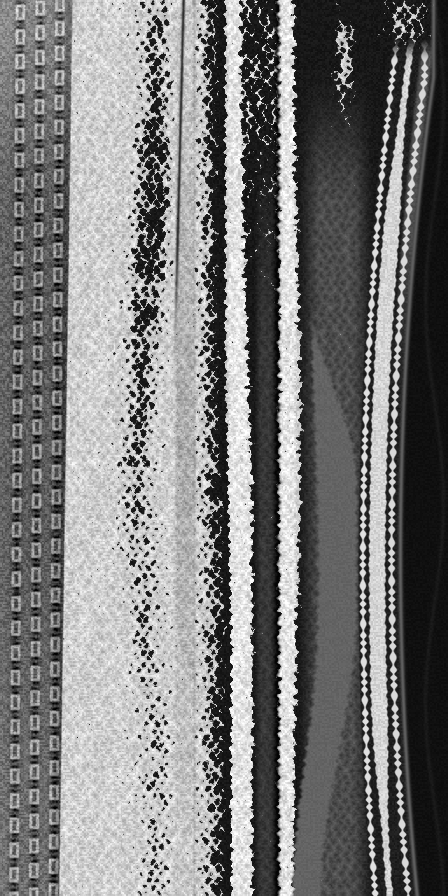
A Shadertoy shader for this texture:

```glsl
// Grey close-up of folded woven cloth: a stitched hem, vertical folds and a beaded ridge.
// Each fold sets an ink coverage; a staggered cellular lattice turns it into weave dots.
// Space is 100 units wide and 200 tall, with y running downward.

float hash(vec2 p) { return fract(sin(dot(p, vec2(127.1, 311.7))) * 43758.5); }

float bell(float x, float center, float width) {
    x = (x - center) / width;
    return exp(-x * x);
}

float band(float x, float l, float r, float soft) {
    return max(0.0, smoothstep(l - soft, l + soft, x) - smoothstep(r - soft, r + soft, x));
}

// Staggered cellular noise: x = distance to nearest thread hole, y = its random value
vec2 weave(vec2 u) {
    vec2 nearest = vec2(9.0, 0.0);
    float row = floor(u.y / 1.45);
    for (int j = -1; j <= 1; j++) {
        float r = row + float(j);
        float shift = 0.5 * mod(r, 2.0);
        float column = floor(u.x / 2.2 - shift);
        for (int i = -1; i <= 1; i++) {
            vec2 id = vec2(column + float(i), r);
            vec2 jitter = 0.4 * (vec2(hash(id), hash(id + 37.0)) - 0.5);
            vec2 hole = (id + vec2(shift + 0.5, 0.5) + jitter) * vec2(2.2, 1.45);
            float dist = length((u - hole) * vec2(1.0, 0.85));
            if (dist < nearest.x) nearest = vec2(dist, hash(id + 11.0));
        }
    }
    return nearest;
}

// Chain of rounded beads along y
float beads(float s, float y, float center, float radius, float soft) {
    float wide = radius * (0.75 + 0.45 * sin(y * 2.9 + 1.5 * sin(y * 0.7)));
    return smoothstep(-soft, soft, wide - abs(s - center));
}

// Hem with three columns of boxed stitches
float hem(vec2 u, float d, float edge, float grain, float px) {
    float tone = 0.39 + 0.16 * smoothstep(0.25, 0.0, d) + 0.07 * smoothstep(0.55, 1.0, d);
    tone += 0.04 * sin(u.x * 2.9) * sin(u.y * 2.2) + 0.18 * grain;
    tone -= 0.12 * bell(u.x, edge - 0.6, 0.9);
    for (int i = 0; i < 3; i++) {
        float k = float(i);
        float center = 4.6 + 4.4 * k - 1.5 * d;
        vec2 q = vec2(u.x - center, (fract(u.y / 5.5 + 0.17 * k) - 0.5) * 5.5);
        vec2 b = abs(q) - vec2(0.75, 1.4);
        float box = length(max(b, 0.0)) + min(max(b.x, b.y), 0.0);
        tone -= 0.1 * bell(q.x, 0.0, 1.5);
        tone += 0.32 * smoothstep(0.3 + px, 0.1, abs(box));
        tone -= 0.3 * bell(abs(q.y), 2.1, 0.35) * bell(q.x, 0.0, 0.8);
    }
    return tone;
}

// Share of dark ink laid on the folds
float coverage(float x, float d, float foldEdge, float whiteEnd) {
    float middle = bell(d, 0.52, 0.2);
    float c = (0.36 + 0.36 * bell(d, 0.22, 0.17) + 0.12 * middle)
            * bell(x, 34.7 - 4.3 * middle, 4.6);
    c *= 1.0 - smoothstep(37.5, 39.8, x);
    float slope = smoothstep(42.5, foldEdge, x) * (0.72 - 0.1 * d) + 0.18;
    c += slope * band(x, 43.6, foldEdge, 0.5);
    c += 0.5 * bell(x, foldEdge - 0.4, 0.6);
    c += (0.72 + 0.28 * smoothstep(0.1, 0.4, d)) * band(x, whiteEnd, 62.2, 0.9);
    float brightEnd = 65.2 + 1.5 * bell(d, 0.48, 0.25);
    c += smoothstep(brightEnd - 0.7, brightEnd + 1.3, x);
    c -= 0.65 * bell(x, 76.8, 2.0) * bell(d, 0.07, 0.05);
    c -= 0.4 * bell(x, 91.0, 5.0) * smoothstep(0.07, 0.03, d);
    return c;
}

void mainImage(out vec4 fragColor, in vec2 fragCoord) {
    vec2 p = fragCoord / iResolution.xy;
    float d = 1.0 - p.y;
    vec2 u = vec2(p.x * 100.0, d * 200.0);
    float px = 100.0 / iResolution.x;
    float grain = hash(floor(u * 2.56)) - 0.5;
    float ripple = 0.25 * sin(u.y * 1.9 + 2.0 * sin(u.y * 0.37)) + 0.15 * sin(u.y * 4.3);
    vec2 cell = weave(u + 0.15 * sin(u.yx * 3.1));

    // Lit cloth
    float light = 0.73 + 0.13 * cell.x + 0.07 * (cell.y - 0.5) + 0.16 * grain;
    light -= 0.14 * band(u.x, 39.2, 43.0, 0.6) * bell(d, 0.5, 0.35);
    light -= 0.12 * bell(u.x, 43.4, 0.4);
    light += 0.08 * band(u.x, 51.0, 66.0, 0.5);

    // Shaded cloth
    float inner = band(u.x, 69.0, 81.0, 3.0) * smoothstep(0.06, 0.25, d);
    float valley = band(u.x, 57.5, 61.0, 1.0) * smoothstep(0.12, 0.4, d);
    float dark = 0.09 + (0.13 + 0.12 * cell.x) * max(inner, 0.6 * valley) + 0.06 * grain;

    // Dots of ink from coverage
    float foldEdge = 50.2 + 1.3 * smoothstep(0.35, 0.75, d);
    float whiteEnd = 53.6 + 2.7 * smoothstep(0.05, 0.65, d);
    float c = coverage(u.x + ripple, d, foldEdge, whiteEnd);
    float radius = mix(-0.3, 1.5, c) + 0.6 * (cell.y - 0.5) * step(c, 0.95) + 0.4 * grain;
    float tone = mix(light, dark, smoothstep(-px * 0.6, px * 0.6, radius - cell.x));
    tone *= 1.0 - 0.75 * bell(u.x, 41.0 - 5.0 * d, 0.35) * smoothstep(0.42, 0.25, d);
    tone *= 1.0 - 0.85 * bell(u.x + ripple, 61.9, 0.5);

    // Smooth grey wedge
    float wedgeL = 69.3 + 1.8 * bell(d, 0.63, 0.2) - 4.0 * smoothstep(0.72, 1.0, d);
    float wedgeR = 69.0 + 10.6 * smoothstep(0.32, 0.54, d) - 8.0 * smoothstep(0.68, 1.0, d);
    float wedge = band(u.x + ripple, wedgeL, wedgeR, 0.5) * smoothstep(0.3, 0.4, d);
    tone = mix(tone, 0.39 + 0.05 * grain, wedge);

    // Beaded ridge along the right side
    float s = u.x - 80.3 - 21.5 * (d - 0.64) * (d - 0.64);
    float border = min(89.4 + 26.0 * (d - 0.62) * (d - 0.62), 96.8);
    float below = smoothstep(0.04, 0.07, d);
    float ridge = 0.12 + 0.2 * band(s, 6.5, 9.0, 0.5) * smoothstep(0.45, 0.2, d) + 0.07 * grain;
    float plump = 0.7 + 1.1 * band(d, 0.19, 0.87, 0.08);
    float core = smoothstep(-px, px, plump - abs(s - 3.9 + ripple * 0.5));
    ridge = mix(ridge, 0.83 + 0.14 * grain, core);
    ridge = mix(ridge, 0.88, beads(s, u.y, 0.7, 0.6, px));
    ridge = mix(ridge, 0.85, beads(u.x - border, u.y + 1.0, -2.0, 0.65, px));
    tone = mix(tone, ridge, smoothstep(-0.5, 0.0, s) * below);

    // Border line and black backdrop
    float backdrop = 0.06 + 0.04 * bell(u.x, 97.0 + 2.0 * sin(d * 14.0), 0.5) + 0.03 * grain;
    tone = mix(tone, backdrop, smoothstep(-px, px, u.x - border));
    tone = mix(tone, 0.42, 0.85 * bell(u.x, border, 0.5));

    // Hem on the left
    float hemEdge = 16.2 - 3.0 * d;
    tone = mix(hem(u, d, hemEdge, grain, px), tone, smoothstep(-px, px, u.x - hemEdge));
    fragColor = vec4(vec3(clamp(tone, 0.0, 1.0)), 1.0);
}
```
